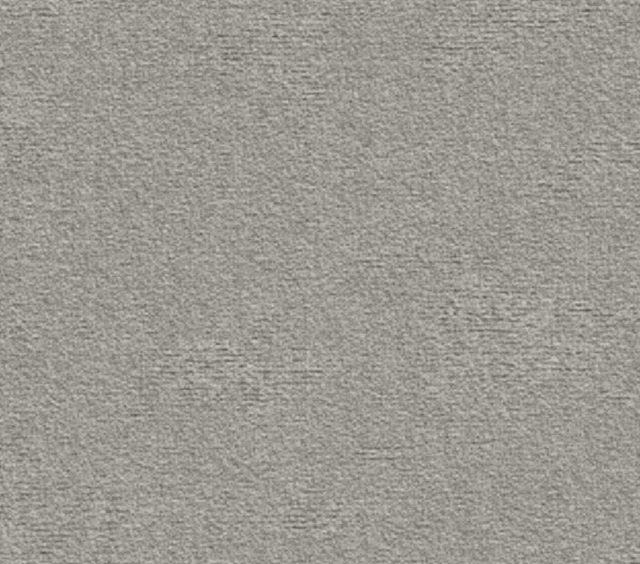
This texture is drawn by a Shadertoy shader. Its source:

```glsl
// Fine grey woven cloth: fibre grain and an embossed thread relief, crossed by
// faint warp and weft, with patches where dashed dark weft rows show through.
// All layers are value noise added to one warm grey tone.

float hash(vec2 cell) {
    vec3 q = fract(vec3(cell.xyx) * 0.1031);
    q += dot(q, q.yzx + 33.33);
    return fract((q.x + q.y) * q.z);
}

// Smooth value noise, centred on zero (-0.5 to 0.5)
float noise(vec2 p) {
    vec2 cell = floor(p), f = fract(p);
    f = f * f * (3.0 - 2.0 * f);
    float low = mix(hash(cell), hash(cell + vec2(1, 0)), f.x);
    float high = mix(hash(cell + vec2(0, 1)), hash(cell + vec2(1, 1)), f.x);
    return mix(low, high, f.y) - 0.5;
}

// Short dark dashes lying along nearly straight horizontal rows
float weftDashes(vec2 p) {
    float row = p.y * 100.0 + 1.2 * noise(p * vec2(3.0, 6.0) + 40.0)
              + 0.25 * noise(p * vec2(45.0, 25.0));
    float id = floor(row);
    float line = smoothstep(0.42, 0.05, abs(fract(row) - 0.5));
    float broken = noise(vec2(p.x * 115.0, id * 7.0 + 3.0))
                 + 0.4 * noise(vec2(p.x * 17.0, id * 5.0 + 90.0));
    return line * smoothstep(-0.4, 0.45, broken);
}

void mainImage(out vec4 fragColor, in vec2 fragCoord) {
    vec2 p = fragCoord / iResolution.y;

    // Fibre grain
    float tone = 0.14 * noise(p * vec2(275.0, 295.0));

    // Thread relief lit from above: the difference of two shifted heights
    vec2 bumps = p * vec2(165.0, 205.0) + 317.0;
    tone += 0.125 * (noise(bumps) - noise(bumps + vec2(0.35, 0.95)));

    // Warp threads run upright, weft threads run across
    tone += 0.034 * noise(p * vec2(200.0, 18.0) + 31.0);
    tone += 0.035 * noise(p * vec2(45.0, 215.0) + 53.0);
    tone += 0.010 * noise(p * vec2(3.0, 90.0) + 71.0);

    // Open patches of the weave show dashed rows and paler gaps
    float patches = noise(p * vec2(6.0, 11.0) + 11.0)
                  + 0.6 * noise(p * vec2(13.0, 30.0) + 23.0);
    float openness = 0.28 + 0.72 * smoothstep(-0.05, 0.5, patches);
    tone += openness * (0.036 - 0.15 * weftDashes(p));

    // Scattered dark pinholes, and a few long faint slubs
    tone -= 0.07 * smoothstep(0.27, 0.48, noise(p * vec2(140.0, 200.0) + 97.0));
    float slub = smoothstep(0.3, 0.48, noise(p * vec2(3.5, 110.0) + 131.0));
    tone -= 0.02 * slub * (0.6 + noise(p * vec2(60.0, 150.0)));

    // Slow unevenness of light
    tone += 0.01 * noise(p * vec2(4.0, 3.0) + 151.0);

    vec3 cloth = vec3(0.609, 0.601, 0.570) + tone;
    fragColor = vec4(clamp(cloth, 0.0, 1.0), 1.0);
}
```
